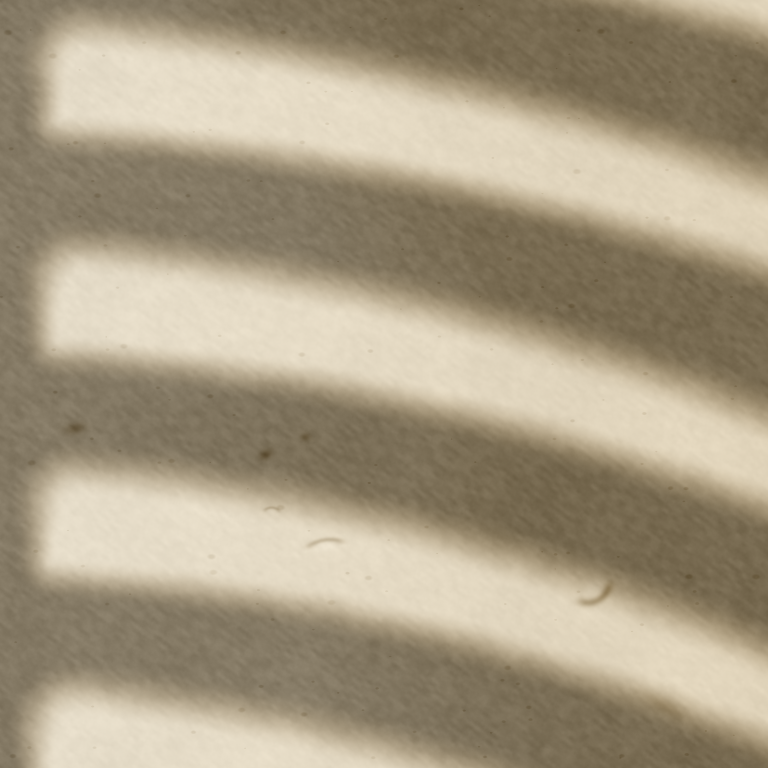
A WebGL 2 fragment shader for this texture:

```glsl
#version 300 es
precision highp float;
// Soft curved bars of sunlight falling across a rough plaster wall.
uniform vec2 u_resolution;
out vec4 fragColor;

float hash(vec2 p) {
    vec3 q = fract(vec3(p.xyx) * 0.1031);
    q += dot(q, q.yzx + 33.33);
    return fract((q.x + q.y) * q.z);
}

float noise(vec2 p) {
    vec2 i = floor(p), f = fract(p);
    f = f * f * (3.0 - 2.0 * f);
    return mix(mix(hash(i), hash(i + vec2(1, 0)), f.x),
               mix(hash(i + vec2(0, 1)), hash(i + vec2(1, 1)), f.x), f.y);
}

float fbm(vec2 p) {
    float sum = 0.0, amp = 0.5;
    for (int i = 0; i < 4; i++) {
        sum += amp * (noise(p) - 0.5);
        p = mat2(1.6, 1.2, -1.2, 1.6) * p + 17.3;
        amp *= 0.55;
    }
    return sum;
}

vec2 rotate(vec2 p, float a) {
    float c = cos(a), s = sin(a);
    return vec2(c * p.x + s * p.y, c * p.y - s * p.x);
}

// Light of one bar: bends downward, rounded at its upper left corner.
float lightBar(vec2 p, float k) {
    float centre = 0.099 + 0.288 * k + 0.045 * p.x + (0.15 + 0.019 * k) * p.x * p.x;
    float d = p.y - centre;
    float halfWidth = mix(0.075, 0.061, p.x);
    float radius = d < 0.0 ? 0.06 : 0.022;
    vec2 q = vec2(0.058 - 0.005 * k - p.x, abs(d) - halfWidth) + radius;
    float dist = length(max(q, 0.0)) + min(max(q.x, q.y), 0.0) - radius;
    float blur = mix(0.037, 0.029, smoothstep(-0.03, 0.03, d)) + 0.008 * p.x;
    return 1.0 - smoothstep(-blur, blur, dist);
}

// Soft elliptical blot.
float blot(vec2 p, vec2 centre, vec2 size, float angle) {
    vec2 q = rotate(p - centre, angle) / size;
    return exp(-dot(q, q));
}

// Shallow dent: shaded lower rim, brighter hollow.
float dent(vec2 p, vec2 centre, vec2 size, float angle) {
    vec2 q = rotate(p - centre, angle) / size;
    float r = length(q);
    float rim = exp(-pow((r - 1.0) * 3.0, 2.0)) * smoothstep(-0.3, 0.8, q.y);
    return rim - 0.25 * exp(-2.0 * r * r);
}

// Sparse pits, one candidate per grid cell.
float pits(vec2 p, float cells, float density) {
    vec2 g = p * cells, id = floor(g);
    vec2 at = 0.3 + 0.4 * vec2(hash(id + 3.1), hash(id + 8.7));
    float size = mix(0.08, 0.2, hash(id + 5.5));
    float r = length((fract(g) - at) * vec2(0.8, 1.2));
    return step(1.0 - density, hash(id)) * (1.0 - smoothstep(0.3 * size, size, r));
}

void main() {
    vec2 uv = gl_FragCoord.xy / u_resolution;
    vec2 p = vec2(uv.x, 1.0 - uv.y); // y runs downward

    // Bars, with slightly uneven edges
    vec2 wobble = 0.006 * vec2(fbm(p * 24.0), fbm(p * 24.0 + 40.0));
    float light = 0.0;
    for (int k = -1; k <= 3; k++) light = max(light, lightBar(p + wobble, float(k)));

    // Shadow and sun colours drift warmer to the right
    vec3 greyShade = vec3(0.515, 0.472, 0.39);
    vec3 brownShade = vec3(0.465, 0.412, 0.312);
    float warmth = smoothstep(0.15, 0.85, p.x + 0.5 * fbm(p * 3.0) - 0.2 * p.y + 0.08);
    vec3 shade = mix(greyShade, brownShade, warmth);
    vec3 sun = mix(vec3(0.905, 0.87, 0.795), vec3(0.875, 0.825, 0.725), p.x);
    vec3 colour = mix(shade, sun, light);
    colour -= vec3(0.0, 0.012, 0.03) * 4.0 * light * (1.0 - light);

    // Plaster: broad mottling, diagonal fibres and fine grain
    float mottle = fbm(p * 9.0);
    float fibres = noise(rotate(p, 0.65) * vec2(75.0, 190.0)) - 0.5;
    float grain = fbm(p * 130.0);
    float dim = 1.0 - light;
    colour += 0.045 * mottle + mix(0.022, 0.05, dim) * fibres + mix(0.03, 0.05, dim) * grain;

    // Scattered pits and a few larger flaws
    float flaws = 0.06 * pits(p, 34.0, 0.06) + 0.05 * pits(p + 0.37, 60.0, 0.04);
    flaws += 0.13 * blot(p, vec2(0.098, 0.558), vec2(0.013, 0.007), -0.2);
    flaws += 0.13 * blot(p, vec2(0.346, 0.592), vec2(0.009, 0.006), -0.5);
    flaws += 0.11 * blot(p, vec2(0.398, 0.569), vec2(0.006, 0.005), 0.0);
    flaws += 0.08 * blot(p, vec2(0.865, 0.918), vec2(0.03, 0.009), 0.5);
    flaws += 0.14 * dent(p, vec2(0.424, 0.712), vec2(0.021, 0.009), 3.0);
    flaws += 0.10 * dent(p, vec2(0.354, 0.667), vec2(0.009, 0.006), 3.2);
    flaws += 0.20 * dent(p, vec2(0.772, 0.768), vec2(0.021, 0.015), -0.5);
    colour -= flaws * vec3(0.9, 1.0, 1.15);

    fragColor = vec4(clamp(colour, 0.0, 1.0), 1.0);
}
```
